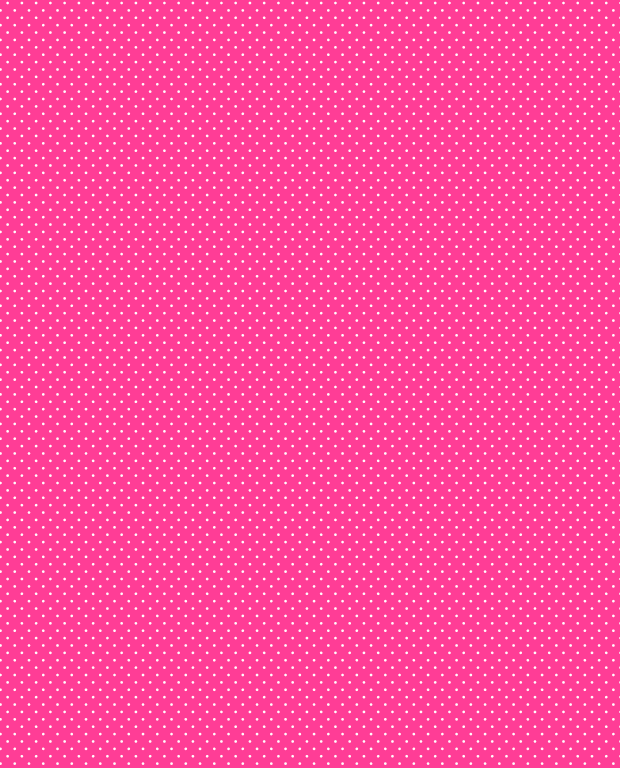
This pattern is drawn by a Shadertoy shader. Its source:

```glsl
// Staggered grid of tiny white polka dots on hot pink.

const vec3 PINK = vec3(1.0, 0.24, 0.59);
const vec3 DOT_COLOR = vec3(1.0, 0.98, 0.985);
const vec2 REPEATS = vec2(43.5, 52.0);    // repeats across and down
const vec2 DOT_PHASE = vec2(0.035, 0.296); // first dot centre, in repeats
const float DOT_RADIUS = 0.0017;          // in canvas heights

// Distance from the nearest dot centre of one rectangular grid.
float gridDistance(vec2 cell, vec2 cellSize) {
    return length((fract(cell + 0.5) - 0.5) * cellSize);
}

void mainImage(out vec4 fragColor, in vec2 fragCoord) {
    vec2 canvas = vec2(iResolution.x / iResolution.y, 1.0);
    vec2 cellSize = canvas / REPEATS;
    vec2 cell = fragCoord / iResolution.xy * REPEATS - DOT_PHASE;

    // Two grids, half a repeat apart, form the staggered rows.
    float centre = min(gridDistance(cell, cellSize),
                       gridDistance(cell + 0.5, cellSize));

    // Edge coverage over one pixel.
    float dotMask = clamp(0.5 - (centre - DOT_RADIUS) * iResolution.y, 0.0, 1.0);

    fragColor = vec4(mix(PINK, DOT_COLOR, dotMask), 1.0);
}
```
